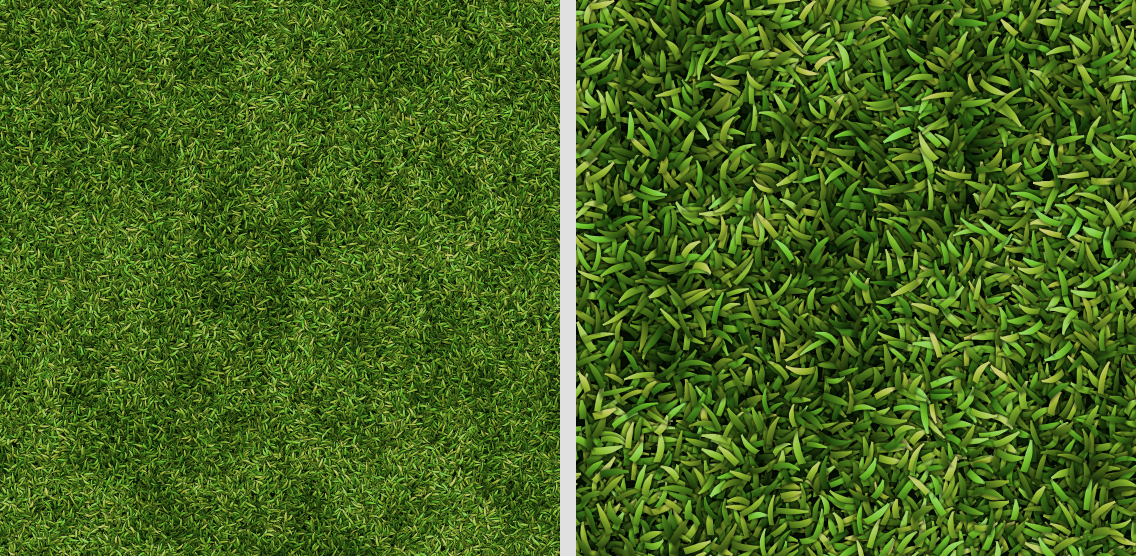
Left: the whole. Right: its middle third, enlarged.
A Shadertoy shader for this texture:

```glsl
// Dense short lawn seen from above: layered, tufted grass blades with soft shadows.

const int   LAYERS       = 7;
const float CELL         = 0.0112;  // spacing of blades within a layer
const float HALF_LENGTH  = 0.0082;  // mean half length of a blade
const float HALF_WIDTH   = 0.00185; // half width at the root
const float BEND         = 0.0022;  // sideways curve of a blade
const float TUFT_SCALE   = 24.0;    // tufts across the canvas height
const float TUFT_TURN    = 4.2;     // how far tufts differ in direction
const float BLADE_TURN   = 2.6;     // how far blades differ within a tuft
const float TOP_TONE     = 3.35;    // mean palette step of the top layer
const float LAYER_DROP   = 0.3;     // tone lost per layer of depth
const float TONE_SPREAD  = 2.9;     // random tone range between blades
const float ROOT_TO_TIP  = 1.05;    // tone rise from middle to tip
const float SHADOW_REACH = 0.0022;
const float SHADOW_DEPTH = 0.36;

const vec3 SOIL = vec3(0.02, 0.07, 0.01);
const vec3 GREENS[6] = vec3[6](
    vec3(0.04, 0.12, 0.02), vec3(0.13, 0.25, 0.05), vec3(0.24, 0.40, 0.09),
    vec3(0.37, 0.55, 0.14), vec3(0.54, 0.73, 0.19), vec3(0.68, 0.82, 0.43));
const vec3 COOL_TINT = vec3(0.80, 1.03, 0.85);
const vec3 WARM_TINT = vec3(1.18, 0.98, 1.02);

vec4 hash4(vec3 p) {
    vec4 q = fract(p.xyzx * vec4(0.1031, 0.1030, 0.0973, 0.1099));
    q += dot(q, q.wzxy + 33.33);
    return fract((q.xxyz + q.yzzw) * q.zywx);
}

// Smooth value noise with independent channels
vec4 noise4(vec2 p) {
    vec2 i = floor(p), f = fract(p);
    f = f * f * (3.0 - 2.0 * f);
    vec4 low  = mix(hash4(vec3(i, 91.0)), hash4(vec3(i + vec2(1, 0), 91.0)), f.x);
    vec4 high = mix(hash4(vec3(i + vec2(0, 1), 91.0)), hash4(vec3(i + 1.0, 91.0)), f.x);
    return mix(low, high, f.y);
}

// Continuous colour ramp from deep shade to pale highlight
vec3 grassColour(float tone) {
    tone = clamp(tone, 0.0, 4.999);
    int step0 = int(tone);
    return mix(GREENS[step0], GREENS[step0 + 1], fract(tone));
}

// Broad, faint light and dark patches
float patchTone(vec2 p) {
    return 0.14 * sin(p.x * 9.0 + 2.0 * sin(p.y * 5.0))
         + 0.14 * sin(p.y * 13.0 + 2.0 * sin(p.x * 7.0 + 1.0));
}

// Draws one blade and its shadow over the colour below
vec3 drawBlade(vec3 below, vec2 p, vec2 cell, float layer, float pixel) {
    vec4 place = hash4(vec3(cell, layer * 7.0 + 1.0));
    vec4 look  = hash4(vec3(cell, layer * 7.0 + 4.0));
    vec2 root  = (cell + place.xy) * CELL;
    vec4 tuft  = noise4(root * TUFT_SCALE);

    float angle = 1.5708 + (tuft.x - 0.5) * TUFT_TURN + (place.z - 0.5) * BLADE_TURN;
    vec2 along = vec2(cos(angle), sin(angle));
    vec2 across = vec2(-along.y, along.x);
    vec2 q = vec2(dot(p - root, along), dot(p - root, across));

    // Curved strip that narrows to a blunt tip
    float halfLength = HALF_LENGTH * mix(0.68, 1.22, place.w);
    float u = q.x / halfLength;
    q.y += BEND * (look.y - 0.5) * 2.0 * (u * u - 0.4);
    float width = HALF_WIDTH * mix(0.75, 1.2, look.z)
                * (1.0 - 0.6 * smoothstep(0.0, 1.0, u));
    float dist = max(abs(q.y) - width, abs(q.x) - halfLength);

    float shadow = 1.0 - smoothstep(0.0, SHADOW_REACH, dist);
    float cover = clamp(0.5 - dist / pixel, 0.0, 1.0);

    // Tone from depth, tuft, tip height and the lit side of the fold
    float depth = float(LAYERS - 1) - layer;
    float tone = TOP_TONE - LAYER_DROP * depth + patchTone(root);
    tone += (look.x - 0.5) * TONE_SPREAD + (tuft.y - 0.5) * 1.3;
    tone += ROOT_TO_TIP * clamp(u, -1.0, 1.0);
    tone += 0.38 * clamp(q.y / width, -1.0, 1.0) * sign(across.y - 0.4 * across.x);

    vec3 colour = grassColour(tone) * mix(COOL_TINT, WARM_TINT, look.w);
    return mix(below * (1.0 - SHADOW_DEPTH * shadow), colour, cover);
}

void mainImage(out vec4 fragColor, in vec2 fragCoord) {
    vec2 p = fragCoord / iResolution.y;
    float pixel = 1.0 / iResolution.y;
    vec2 home = floor(p / CELL);
    vec3 colour = SOIL;

    // Paint layers from the ground up, cells in a fixed order
    for (int layer = 0; layer < LAYERS; layer++) {
        for (int y = -1; y <= 1; y++) {
            for (int x = -1; x <= 1; x++) {
                vec2 cell = home + vec2(x, y);
                colour = drawBlade(colour, p, cell, float(layer), pixel);
            }
        }
    }
    fragColor = vec4(clamp(colour, 0.0, 1.0), 1.0);
}
```
